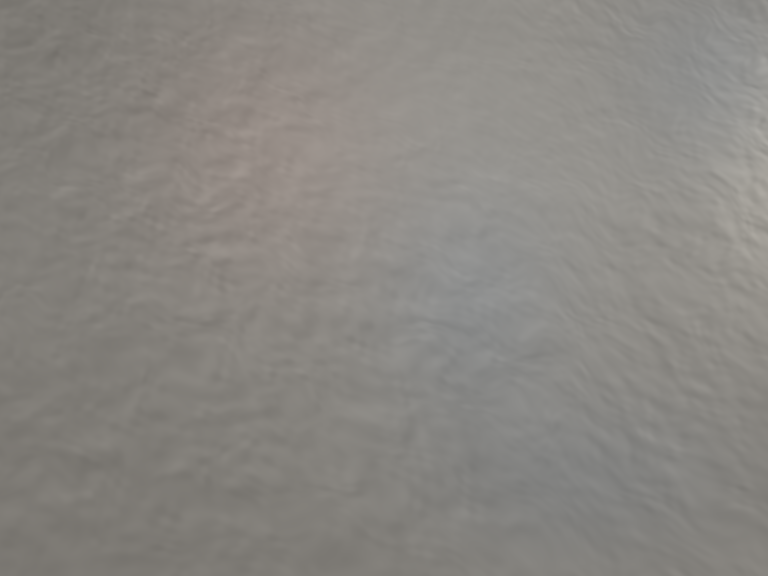
Reproduce this texture procedurally as a Shadertoy shader.

```glsl
// Softly lit grey painted wall with fine, blurred orange-peel relief.

float hash(vec2 cell) {
    return fract(sin(dot(cell, vec2(127.1, 311.7))) * 43758.5453);
}

float valueNoise(vec2 p) {
    vec2 cell = floor(p);
    vec2 f = fract(p);
    f = f * f * f * (f * (f * 6.0 - 15.0) + 10.0);
    float low = mix(hash(cell), hash(cell + vec2(1.0, 0.0)), f.x);
    float high = mix(hash(cell + vec2(0.0, 1.0)), hash(cell + vec2(1.0, 1.0)), f.x);
    return mix(low, high, f.y);
}

// Sum of rotated octaves, from broad swells to small bumps
float paintHeight(vec2 p) {
    mat2 turn = mat2(0.8, 0.6, -0.6, 0.8);
    float height = 0.0;
    float weight = 0.8;
    p *= 0.55;
    for (int i = 0; i < 3; i++) {
        height += weight * valueNoise(p);
        p = turn * p * 1.85 + 17.3;
        weight *= 0.62;
    }
    return height;
}

// Slope of the paint along the light direction
float relief(vec2 p, vec2 lightStep) {
    return paintHeight(p + lightStep) - paintHeight(p - lightStep);
}

// Soft elliptical pool of light
float pool(vec2 p, vec2 centre, vec2 radius) {
    vec2 d = (p - centre) / radius;
    return exp(-dot(d, d));
}

// The wall recedes upwards, so bumps shrink towards the top
vec2 wallPlane(vec2 p) {
    float scale = 29.0 + 24.0 * p.y;
    return vec2((p.x - 0.67) * scale, 29.0 * p.y + 16.0 * p.y * p.y);
}

vec3 wallColour(vec2 p, float pinkGlow, float sideGlow) {
    vec3 shade = vec3(0.465, 0.452, 0.430);
    vec3 lit = vec3(0.580, 0.570, 0.550);
    float light = 0.16 + 0.22 * smoothstep(0.0, 1.0, p.x) + 0.22 * smoothstep(0.05, 0.75, p.y);
    light += 0.42 * pool(p, vec2(0.72, 0.72), vec2(0.42, 0.48));
    light += 0.22 * pool(p, vec2(1.15, 0.60), vec2(0.35, 0.40));
    light -= 0.20 * pool(p, vec2(0.0, 1.0), vec2(0.40, 0.30));
    vec3 colour = mix(shade, lit, light);

    // Faint coloured reflections
    colour += vec3(0.036, 0.010, 0.006) * pinkGlow;
    colour += vec3(0.085, 0.080, 0.070) * sideGlow;
    vec3 coolTint = vec3(-0.018, -0.003, 0.016);
    float cool = pool(p, vec2(0.82, 0.47), vec2(0.16, 0.20));
    cool += 0.8 * pool(p, vec2(1.00, 0.17), vec2(0.25, 0.15));
    cool += 0.9 * pool(p, vec2(1.25, 0.88), vec2(0.16, 0.16));
    return colour + coolTint * cool;
}

void mainImage(out vec4 fragColor, in vec2 fragCoord) {
    vec2 p = fragCoord / iResolution.y;
    float pinkGlow = pool(p, vec2(0.46, 0.74), vec2(0.22, 0.24));
    float sideGlow = pool(p, vec2(1.36, 0.70), vec2(0.13, 0.24));

    // Irregular bumps, leaning with the light on the right
    vec2 wall = wallPlane(p);
    vec2 warp = vec2(valueNoise(wall * 0.35), valueNoise(wall * 0.35 + 41.0)) - 0.5;
    float lean = smoothstep(0.75, 1.15, p.x);
    vec2 bumps = wall + 1.3 * warp;
    bumps.x = bumps.x * mix(0.88, 1.0, lean) + 0.35 * bumps.y;
    vec2 lightStep = mix(vec2(-0.10, 0.26), vec2(0.25, 0.14), lean);
    float slope = relief(bumps, lightStep);

    // Gloss makes the relief stronger near the reflections
    float calm = pool(p, vec2(0.72, 0.85), vec2(0.30, 0.22));
    float patches = 0.75 + 0.5 * valueNoise(p * 5.0);
    float contrast = (0.055 + 0.022 * pinkGlow + 0.075 * sideGlow) * (1.0 - 0.5 * calm) * patches;

    vec3 colour = wallColour(p, pinkGlow, sideGlow);
    colour += slope * contrast * vec3(1.0, 0.98, 0.95);
    colour += 0.010 * (valueNoise(wall * 0.22 + 9.0) - 0.5);
    fragColor = vec4(clamp(colour, 0.0, 1.0), 1.0);
}
```
